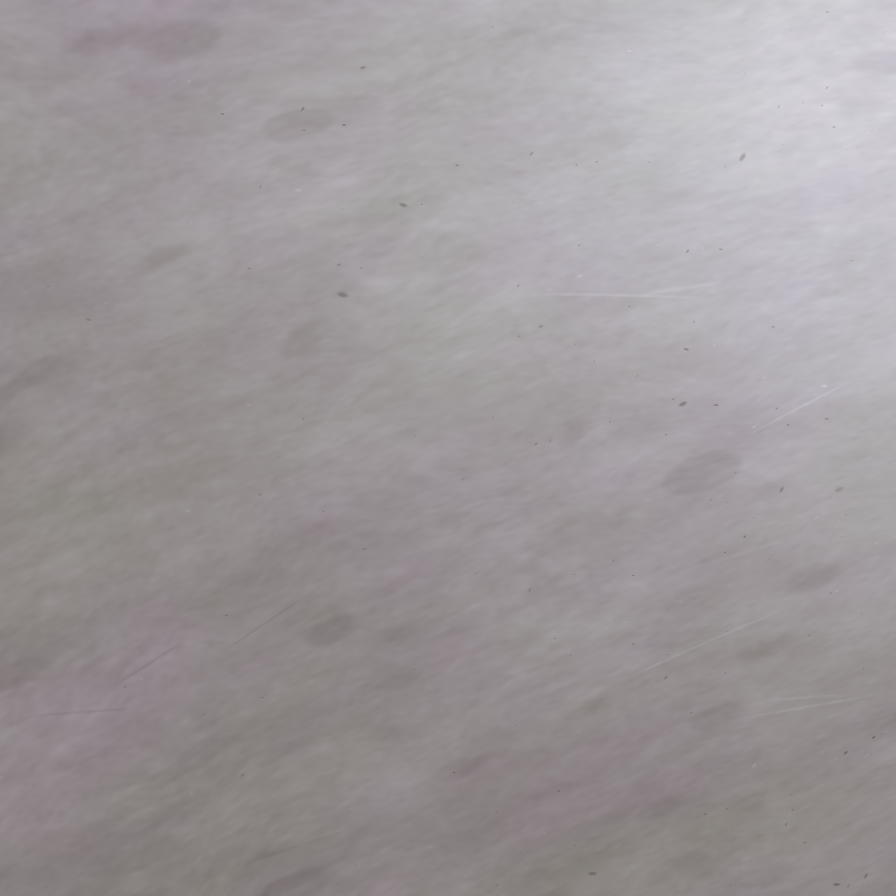
This texture is drawn by a Shadertoy shader. Its source:

```glsl
vec3 hash(vec2 p) {
    vec3 q = fract(p.xyx * vec3(0.1031, 0.1030, 0.0973));
    q += dot(q, q.yxz + 33.33);
    return fract((q.xxy + q.yzz) * q.zyx);
}

// Cellular noise: soft signed blobs scattered one per cell
float blobs(vec2 p) {
    vec2 cell = floor(p);
    float sum = 0.0;
    for (int j = -1; j <= 1; j++)
    for (int i = -1; i <= 1; i++) {
        vec2 id = cell + vec2(i, j);
        vec3 h = hash(id);
        vec2 d = p - id - h.xy;
        float k = max(0.0, 1.0 - dot(d, d));
        sum += (h.z * 2.0 - 1.0) * k * k;
    }
    return sum;
}

mat2 rotation(float a) {
    return mat2(cos(a), -sin(a), sin(a), cos(a));
}

// Small slanted dents, denser where density is high
float pits(vec2 p, float count, float density) {
    vec2 g = p * count, id = floor(g);
    vec3 place = hash(id + 7.0), look = hash(id + 91.0);
    vec2 d = rotation(0.45 + (place.z - 0.5) * 1.5) * (fract(g) - 0.2 - 0.6 * place.xy);
    float radius = 0.06 + 0.12 * look.x * look.x * look.x;
    float shape = 1.0 - smoothstep(radius * 0.25, radius, length(d * vec2(1.0, 2.1)));
    return shape * step(look.y, density) * (0.3 + 0.7 * look.z);
}

// Thin stroke that fades towards both ends
float scratch(vec2 p, vec2 center, float angle, float halfLength, float width) {
    vec2 d = rotation(angle) * (p - center);
    d.y += 0.12 * d.x * d.x;
    float along = 1.0 - smoothstep(0.4, 1.0, abs(d.x) / halfLength);
    return along * (1.0 - smoothstep(width * 0.2, width, abs(d.y)));
}

void mainImage(out vec4 fragColor, in vec2 fragCoord) {
    vec2 uv = fragCoord / iResolution.xy;

    // Grain direction: steep at the bottom, flatter at the top
    vec2 flow = vec2(uv.x + 0.3 * uv.y, uv.y - uv.x * (0.58 - 0.36 * uv.y));
    flow += 0.012 * vec2(blobs(uv * 7.0), blobs(uv * 9.0 + 40.0));

    // Broad light with a glow in the upper right corner
    vec2 toGlow = uv - vec2(1.02, 0.94);
    float light = 0.525 + 0.09 * uv.y + 0.015 * uv.x;
    light += 0.19 * exp(-3.5 * dot(toGlow, toGlow));

    // Mottling from broad clouds down to fine grain
    float patchy = 0.6 + 0.4 * blobs(uv * 5.0 + 17.0);
    light += 0.018 * blobs(flow * vec2(3.0, 6.0) + 3.0);
    light += 0.015 * blobs(flow * vec2(7.0, 17.0) + 11.0);
    light += 0.012 * blobs(flow * vec2(17.0, 42.0) + 23.0);
    light += 0.016 * patchy * blobs(flow * vec2(40.0, 95.0) + 31.0);
    light += 0.010 * blobs(flow * vec2(95.0, 190.0) + 57.0);

    // Soft dark smudges and crisp pits
    float smudge = smoothstep(0.6, 1.2, blobs(flow * vec2(13.0, 26.0) + 71.0));
    light -= 0.035 * smudge;
    float wear = uv.x * uv.x;
    light -= 0.15 * pits(uv, 19.0, 0.03 + 0.13 * wear);
    light -= 0.13 * pits(uv + 0.37, 46.0, 0.02 + 0.13 * wear);
    light += 0.06 * pits(uv + 0.71, 33.0, 0.02 + 0.05 * wear);

    // Faint scratches: pale ones on the right, dark ones on the left
    for (int i = 0; i < 11; i++) {
        vec3 h = hash(vec2(i, 5)), k = hash(vec2(i, 29));
        bool pale = i < 7;
        vec2 center = pale ? vec2(0.65 + 0.35 * h.x, 0.1 + 0.6 * h.y)
                           : vec2(0.05 + 0.4 * h.x, 0.03 + 0.65 * h.y);
        float angle = 0.25 + (h.z - 0.5) * 0.7;
        float mark = scratch(uv, center, angle, 0.03 + 0.09 * k.x, 0.002 + 0.002 * k.y);
        light += mark * (pale ? 0.035 : -0.035) * (0.4 + 0.6 * k.z);
    }

    // Warm grey in the shade, cool lilac in the light
    float cool = clamp((light - 0.54) / 0.22, 0.0, 1.0);
    vec3 color = light + mix(vec3(0.0, -0.028, -0.030), vec3(0.0, -0.010, 0.020), cool);
    float hue = blobs(flow * vec2(4.0, 7.0) + 83.0) + 0.5 * blobs(flow * vec2(14.0, 25.0) + 97.0);
    color += hue * vec3(-0.002, 0.006, -0.008);

    fragColor = vec4(color, 1.0);
}
```
